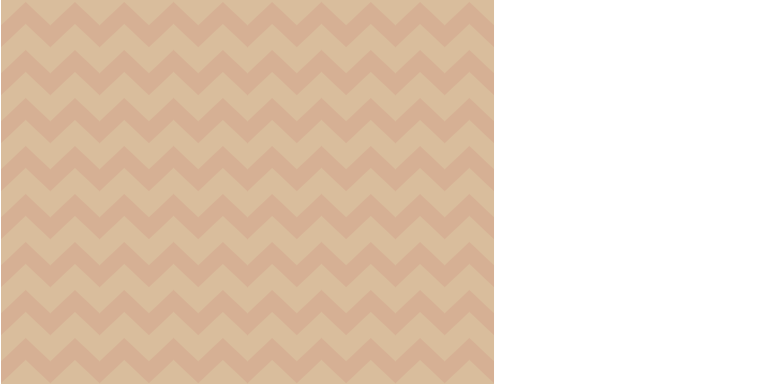
A Shadertoy shader for this pattern:

```glsl
const vec3 MARGIN_WHITE = vec3(1.0);
const vec3 SAND = vec3(0.85, 0.74, 0.61);
const vec3 ROSE = vec3(0.84, 0.69, 0.58);

// Lengths are fractions of the canvas height
const float PANEL_LEFT = 0.0026;
const float PANEL_RIGHT = 1.2865;
const float WAVES_ACROSS = 10.0;
const float ROWS_DOWN = 8.0;
const float ZIGZAG_HEIGHT = 0.0607;
const float BAND_THICKNESS = 0.0570;
const float FIRST_PEAK = 0.0052;

// Coverage of the inside of a signed distance
float fill(float dist, float pixel) {
    return clamp(0.5 - dist / pixel, 0.0, 1.0);
}

// Triangle wave: 1 at whole phases, 0 halfway between
float triangleWave(float phase) {
    return abs(2.0 * fract(phase) - 1.0);
}

// Signed distance to the nearest stacked zigzag band, with y measured downwards
float chevronDistance(vec2 p, vec2 period, float height, float thickness, float peak) {
    float center = peak + 0.5 * thickness + height * triangleWave(p.x / period.x);
    float offset = (fract((p.y - center) / period.y + 0.5) - 0.5) * period.y;
    float slope = 2.0 * height / period.x;
    return (abs(offset) - 0.5 * thickness) / sqrt(1.0 + slope * slope);
}

// Signed distance to a vertical strip
float stripDistance(float x, float left, float right) {
    return max(left - x, x - right);
}

void mainImage(out vec4 fragColor, in vec2 fragCoord) {
    float pixel = 1.0 / iResolution.y;
    vec2 p = vec2(fragCoord.x, iResolution.y - fragCoord.y) * pixel;

    // Chevron rows on the panel
    vec2 period = vec2((PANEL_RIGHT - PANEL_LEFT) / WAVES_ACROSS, 1.0 / ROWS_DOWN);
    vec2 panelPoint = vec2(p.x - PANEL_LEFT, p.y);
    float band = chevronDistance(panelPoint, period, ZIGZAG_HEIGHT, BAND_THICKNESS, FIRST_PEAK);
    vec3 panelColor = mix(SAND, ROSE, fill(band, pixel));

    // Plain margin around the panel
    float panel = stripDistance(p.x, PANEL_LEFT, PANEL_RIGHT);
    fragColor = vec4(mix(MARGIN_WHITE, panelColor, fill(panel, pixel)), 1.0);
}
```
